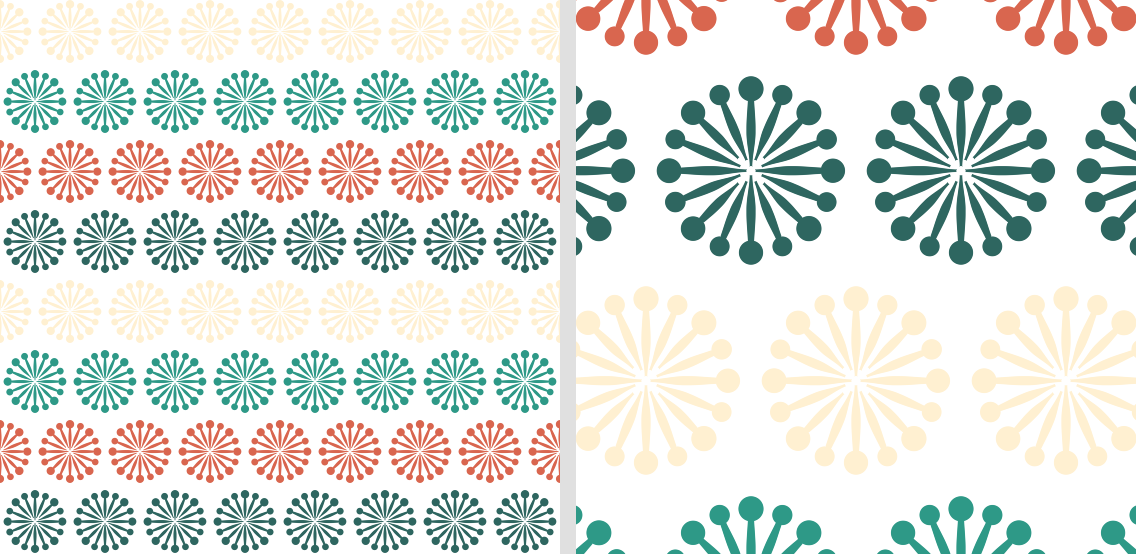
Left: the whole. Right: its middle third, enlarged.
A Shadertoy shader for this pattern:

```glsl
// Staggered rows of pin-wheel blossoms, tinted in a four-colour cycle.
// Each blossom is a union of 16 tapered spokes tipped with round beads,
// evaluated as a distance field in a square cell of unit size.

const float TAU = 6.2831853;
const float COLUMNS = 8.0;        // blossoms across the canvas
const float FIRST_ROW = 0.451;    // top edge to first row centre, in cells
const int SPOKES = 16;
const float RING = 0.39;          // bead centre distance
const float BIG_BEAD = 0.059;
const float SMALL_BEAD = 0.048;
const float BEAD_JITTER = 0.003;  // hand-cut unevenness
const float TIP = 0.006;          // spoke half widths: inner tip, belly, neck
const float BELLY = 0.022;
const float NECK = 0.014;
const float HUB = 0.022;          // open centre

const vec3 PAPER = vec3(1.0);
const vec3 CREAM = vec3(1.0, 0.94, 0.82);
const vec3 TEAL = vec3(0.18, 0.60, 0.53);
const vec3 CORAL = vec3(0.85, 0.40, 0.31);
const vec3 PINE = vec3(0.18, 0.40, 0.375);

float hash(float n) {
    return fract(sin(n * 127.1 + 3.7) * 437.58);
}

// Spoke along +x, swelling from its inner tip and narrowing to the bead.
float spokeDistance(vec2 p, float start) {
    float t = clamp((p.x - start) / (RING - start), 0.0, 1.0);
    float halfWidth = mix(TIP, BELLY, smoothstep(0.0, 0.45, t));
    halfWidth = mix(halfWidth, NECK, smoothstep(0.5, 0.95, t));
    return max(abs(p.y) - halfWidth, max(start - p.x, p.x - RING));
}

float blossomDistance(vec2 p) {
    float d = 1.0;
    for (int i = 0; i < SPOKES; i++) {
        float angle = TAU * float(i) / float(SPOKES);
        float c = cos(angle), s = sin(angle);
        vec2 q = vec2(c * p.x + s * p.y, c * p.y - s * p.x);

        // Axis spokes reach the hub, diagonals begin farthest out.
        bool odd = i % 2 == 1;
        float start = odd ? 0.055 : (i % 4 == 0 ? 0.015 : 0.085);
        float bead = odd ? SMALL_BEAD : BIG_BEAD;
        bead += BEAD_JITTER * (hash(float(i)) - 0.5);

        d = min(d, spokeDistance(q, start));
        d = min(d, length(q - vec2(RING, 0.0)) - bead);
    }
    return max(d, HUB - length(p));
}

vec3 rowColour(float row) {
    float k = mod(row, 4.0);
    if (k < 0.5) return CREAM;
    if (k < 1.5) return TEAL;
    if (k < 2.5) return CORAL;
    return PINE;
}

void mainImage(out vec4 fragColor, in vec2 fragCoord) {
    float pixel = COLUMNS / iResolution.x;

    // Cell coordinates, with rows counted down from the top edge.
    vec2 p = vec2(fragCoord.x, iResolution.y - fragCoord.y) * pixel;
    p.y -= FIRST_ROW;
    float row = floor(p.y + 0.5);

    // Odd rows shift by half a cell.
    p.x += 0.5 * mod(row, 2.0);
    vec2 cell = fract(p + 0.5) - 0.5;

    float ink = 1.0 - smoothstep(-0.6 * pixel, 0.6 * pixel, blossomDistance(cell));
    fragColor = vec4(mix(PAPER, rowColour(row), ink), 1.0);
}
```
